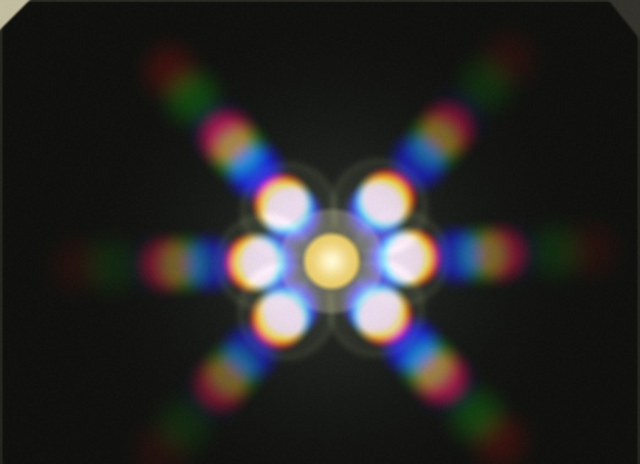
Reproduce this background procedurally as a Shadertoy shader.

```glsl
#define CORE_POS vec2(0.713, 0.437)
#define CORE_RADIUS 0.059
#define HALO_RADIUS 0.112
#define DISC_RADIUS 0.058
#define SPREAD 0.0125
#define GRAIN 0.010
#define ROOM_DARK vec3(0.062, 0.066, 0.055)
#define ROOM_GLOW vec3(0.085, 0.100, 0.095)
#define HALO_TINT vec3(0.25, 0.235, 0.18)
#define VIOLET vec3(0.13, 0.10, 0.43)

// First-order position relative to the core, and brightness of the tail
const vec3 ARMS[6] = vec3[6](
    vec3( 0.161,  0.007, 0.70), vec3( 0.111,  0.127, 0.72),
    vec3(-0.100,  0.118, 1.00), vec3(-0.158, -0.003, 0.64),
    vec3(-0.106, -0.118, 0.66), vec3( 0.104, -0.111, 0.94));

float hash(vec2 cell) {
    return fract(sin(dot(cell, vec2(41.7, 289.3))) * 4375.5);
}

float disc(vec2 p, float radius, float softness) {
    return 1.0 - smoothstep(radius - softness, radius + softness, length(p));
}

vec3 screenBlend(vec3 base, vec3 light) {
    return 1.0 - (1.0 - base) * (1.0 - clamp(light, 0.0, 1.0));
}

// Red, green and blue discs drift apart as the order rises
vec3 spectrum(vec2 p, vec2 reach, float order) {
    vec2 direction = normalize(reach);
    vec2 q = p - reach * order;
    float drift = SPREAD * pow(order, 1.6);
    float softness = 0.002 + 0.013 * order;
    float radius = DISC_RADIUS - 0.004 * (order - 1.0);
    return vec3(disc(q - direction * drift, radius, softness),
                disc(q, radius, softness),
                disc(q + direction * drift * 1.35, radius, softness));
}

vec3 diffraction(vec3 color, vec2 p) {
    for (int i = 0; i < 6; i++) {
        vec2 reach = ARMS[i].xy;
        float tail = ARMS[i].z;

        // Faint ghost circle with a brighter rim
        vec2 ghost = p - reach * 0.92;
        float rim = exp(-pow((length(ghost) - 0.099) / 0.010, 2.0));
        color += vec3(0.048, 0.050, 0.038) * disc(ghost, 0.105, 0.014);
        color += vec3(0.030, 0.032, 0.020) * rim;

        // Violet fringe, then three orders of the spectrum
        color = screenBlend(color, VIOLET * disc(p - reach * 0.77, 0.054, 0.022));
        color = screenBlend(color, vec3(0.88, 0.80, 0.84) * spectrum(p, reach, 1.0));
        color = screenBlend(color, vec3(0.60, 0.46, 0.80) * tail * spectrum(p, reach, 2.0));
        color = screenBlend(color, vec3(0.17, 0.20, 0.25) * tail * tail * spectrum(p, reach, 3.0));
    }
    return color;
}

vec3 lightCore(vec3 color, vec2 p) {
    color = screenBlend(color, HALO_TINT * disc(p, HALO_RADIUS, 0.008));
    float heat = exp(-dot(p, p) / 0.0010);
    vec3 gold = mix(vec3(0.91, 0.79, 0.40), vec3(1.0, 0.97, 0.82), heat);
    return mix(color, gold, disc(p, CORE_RADIUS, 0.008));
}

// Cut corners and thin edges of the surrounding frame
vec3 frameEdges(vec3 color, vec2 p, float aspect) {
    float fromTop = 1.0 - p.y;
    float fromRight = aspect - p.x;
    float leftCut = 1.0 - smoothstep(0.058, 0.070, p.x + fromTop);
    float rightCut = 1.0 - smoothstep(0.062, 0.074, fromRight + fromTop * 0.8);
    float side = 1.0 - smoothstep(0.003, 0.008, min(p.x, fromRight));
    float top = 1.0 - smoothstep(0.002, 0.006, fromTop);
    color = mix(color, vec3(0.19, 0.19, 0.16), max(side * 0.65, top * 0.8));
    color = mix(color, vec3(0.20, 0.195, 0.17), rightCut);
    return mix(color, vec3(0.76, 0.74, 0.63), leftCut);
}

void mainImage(out vec4 fragColor, in vec2 fragCoord) {
    vec2 uv = fragCoord / iResolution.xy;
    float aspect = 512.0 / 372.0;
    vec2 p = vec2(uv.x * aspect, uv.y);
    vec2 q = p - CORE_POS;

    // Dim room and wide glow
    vec3 color = ROOM_DARK + ROOM_GLOW * exp(-dot(q, q) / 0.085);
    color = diffraction(color, q);
    color = lightCore(color, q);
    color = frameEdges(color, p, aspect);

    color += GRAIN * (hash(floor(p * 280.0)) - 0.5);
    fragColor = vec4(clamp(color, 0.0, 1.0), 1.0);
}
```
